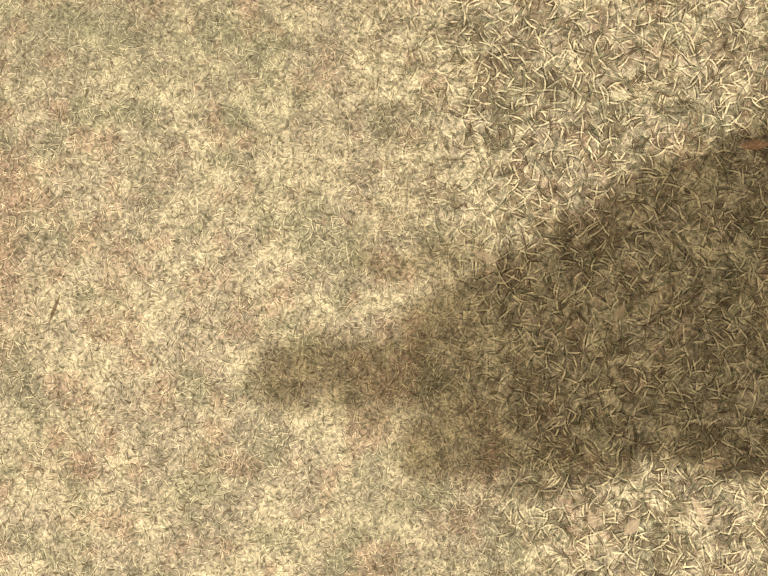
Write a WebGL 2 fragment shader that draws this texture.

```glsl
#version 300 es
precision highp float;
// Dry lawn in sunlight, crossed by a soft shadow that widens to the right.
// Layered noise tints the ground, grids of thin blades add the grass,
// and tapered capsules joined together form the shadow.
uniform vec2 u_resolution;
out vec4 fragColor;

const vec3 STRAW = vec3(1.0, 0.90, 0.68);
const vec3 SAND = vec3(0.79, 0.70, 0.55);
const vec3 OLIVE = vec3(0.55, 0.52, 0.38);
const vec3 CLAY = vec3(0.73, 0.57, 0.44);
const vec3 SOIL = vec3(0.40, 0.32, 0.22);

float hash(vec2 p) {
  vec3 q = fract(vec3(p.xyx) * 0.1031);
  q += dot(q, q.yzx + 33.33);
  return fract((q.x + q.y) * q.z);
}

float noise(vec2 p) {
  vec2 i = floor(p), f = fract(p);
  f = f * f * (3.0 - 2.0 * f);
  return mix(mix(hash(i), hash(i + vec2(1, 0)), f.x),
             mix(hash(i + vec2(0, 1)), hash(i + vec2(1, 1)), f.x), f.y);
}

float fbm(vec2 p) {
  float sum = 0.0, amp = 0.5;
  for (int i = 0; i < 5; i++) {
    sum += amp * noise(p);
    p = mat2(1.6, 1.2, -1.2, 1.6) * p + 17.3;
    amp *= 0.5;
  }
  return sum;
}

vec2 rotate(vec2 p, float a) {
  return vec2(cos(a) * p.x + sin(a) * p.y, cos(a) * p.y - sin(a) * p.x);
}

float blob(vec2 p, vec2 center, vec2 size) {
  vec2 d = (p - center) / size;
  return exp(-dot(d, d));
}

// Distance to a capsule whose radius runs from ra to rb
float taper(vec2 p, vec2 a, vec2 b, float ra, float rb) {
  float t = clamp(dot(p - a, b - a) / dot(b - a, b - a), 0.0, 1.0);
  return length(p - mix(a, b, t)) - mix(ra, rb, t);
}

float shadowMask(vec2 p) {
  p += 0.07 * (vec2(fbm(p * 16.0), fbm(p * 16.0 + 40.0)) - 0.48);
  float d = taper(p, vec2(0.868, 0.366), vec2(1.389, 0.488), 0.18, 0.32);
  d = min(d, taper(p, vec2(0.495, 0.354), vec2(0.73, 0.34), 0.055, 0.072));
  d = min(d, taper(p, vec2(0.764, 0.236), vec2(1.05, 0.235), 0.07, 0.08));
  float wisp = taper(p, vec2(0.63, 0.535), vec2(0.82, 0.545), 0.025, 0.035);
  float soft = mix(0.045, 0.03, smoothstep(0.5, 1.2, p.x));
  return max(smoothstep(soft, -soft, d), 0.6 * smoothstep(0.03, -0.03, wisp));
}

// One grid of thin blades, each with a faint dark side, laid over col
vec3 bladeLayer(vec3 col, vec2 p, float cells, float width, float amount, float seed, float px) {
  vec2 g = rotate(p, seed) * cells, base = floor(g);
  for (int k = 0; k < 9; k++) {
    vec2 id = base + vec2(k % 3 - 1, k / 3 - 1);
    vec2 key = id + seed * 91.0 + 200.0;
    float pick = hash(key + 5.1), tone = hash(key + 9.7);
    vec2 center = id + 0.1 + 0.8 * vec2(hash(key), hash(key + 31.4));
    vec2 q = rotate(g - center, 6.2832 * hash(key + 57.9));
    float len = mix(0.35, 0.9, hash(key + 73.2));
    q.y += (hash(key + 12.6) - 0.5) * 0.8 * q.x * q.x;
    float halfWidth = width * cells * max(1.0 - q.x * q.x / (len * len), 0.0);
    float edge = px * cells * 0.6;
    float inside = smoothstep(len, len * 0.8, abs(q.x)) * step(pick, 0.85) * amount;
    float side = smoothstep(edge, -edge, abs(q.y + width * cells * 1.7) - halfWidth);
    float body = smoothstep(edge, -edge, abs(q.y) - halfWidth);
    vec3 tint = mix(mix(SOIL, OLIVE, smoothstep(0.0, 0.25, tone)), STRAW, smoothstep(0.25, 0.65, tone));
    col = mix(col, col * 0.62, side * inside * 0.6);
    col = mix(col, tint, body * inside * 0.95);
  }
  return col;
}

// Fallen leaf: a pointed oval with a pale middle vein
vec3 leaf(vec3 col, vec2 p, vec2 center, vec2 size, float angle, vec3 tint, float px) {
  vec2 q = rotate(p - center, angle) / size;
  float d = abs(q.y) - (1.0 - q.x * q.x);
  float mask = smoothstep(px, -px, d * size.y) * step(abs(q.x), 1.0);
  float vein = 1.0 + 0.1 * exp(-q.y * q.y * 30.0);
  return mix(col, tint * vein, mask * 0.7);
}

void main() {
  float px = 1.0 / u_resolution.y;
  vec2 p = gl_FragCoord.xy * px;

  // Ground: worn sand with small olive and clay patches
  float coarse = smoothstep(-0.15, 0.25, p.x - 0.82 + 0.24 * p.y + 0.2 * (fbm(p * 8.0) - 0.5));
  float shade = 0.75 * blob(p, vec2(0.14, 0.96), vec2(0.24, 0.12)) + 0.45 * blob(p, vec2(0.43, 0.87), vec2(0.12, 0.2));
  shade += 0.4 * blob(p, vec2(0.65, 0.1), vec2(0.1, 0.07)) + 0.4 * blob(p, vec2(0.26, 0.72), vec2(0.06));
  float growth = shade + 0.75 * smoothstep(0.48, 0.72, fbm(p * 15.0 + 3.0));
  float bare = 0.45 * smoothstep(0.5, 0.72, fbm(p * 21.0 + 61.0));
  bare += 0.5 * blob(p, vec2(0.0, 0.55), vec2(0.05, 0.16)) + 0.25 * blob(p, vec2(0.12, 0.2), vec2(0.07, 0.05));
  vec3 col = mix(SAND, STRAW, 0.55 * smoothstep(0.38, 0.62, fbm(p * 19.0 + 20.0)));
  col = mix(col, OLIVE, 0.62 * min(growth, 1.0));
  col = mix(col, CLAY, min(bare, 0.6));
  col = mix(col, SOIL, 0.5 * coarse * smoothstep(0.32, 0.62, fbm(p * 48.0)));

  // Grass: fine everywhere, long and loose toward the right
  float fine = 0.55 * (1.0 - 0.4 * min(shade, 1.0)) * (1.0 - 0.25 * coarse);
  for (int i = 0; i < 3; i++)
    col = bladeLayer(col, p, 105.0 - 14.0 * float(i), 0.0011, fine, 1.3 + 2.1 * float(i), px);
  for (int i = 0; i < 3; i++)
    col = bladeLayer(col, p, 58.0 - 7.0 * float(i), 0.0016, coarse * 0.8, 8.2 + 1.7 * float(i), px);
  float grain = noise(p * 210.0) + noise(rotate(p, 0.7) * 340.0 + 9.0) - 1.0;
  col *= 1.04 + 0.25 * grain + 0.35 * (fbm(p * 60.0) - 0.48);

  // Leaves
  vec3 pale = vec3(0.91, 0.78, 0.61), rust = vec3(0.80, 0.58, 0.42);
  col = leaf(col, p, vec2(1.097, 0.085), vec2(0.020, 0.010), 0.8, pale, px);
  col = leaf(col, p, vec2(1.215, 0.111), vec2(0.030, 0.007), -1.1, pale, px);
  col = leaf(col, p, vec2(1.028, 0.097), vec2(0.017, 0.008), -1.3, pale, px);
  col = leaf(col, p, vec2(0.842, 0.554), vec2(0.024, 0.007), -0.4, pale, px);
  col = leaf(col, p, vec2(1.311, 0.748), vec2(0.026, 0.009), 0.1, rust, px);
  col = leaf(col, p, vec2(1.076, 0.458), vec2(0.018, 0.007), 1.0, pale, px);
  col = leaf(col, p, vec2(0.095, 0.465), vec2(0.026, 0.003), 1.2, SOIL, px);

  // Shadow, deepest at the right
  float depth = mix(0.70, 0.61, smoothstep(0.6, 1.3, p.x));
  col *= mix(vec3(1.0), depth * vec3(1.02, 0.99, 0.92), shadowMask(p));
  fragColor = vec4(clamp(col, 0.0, 1.0), 1.0);
}
```
